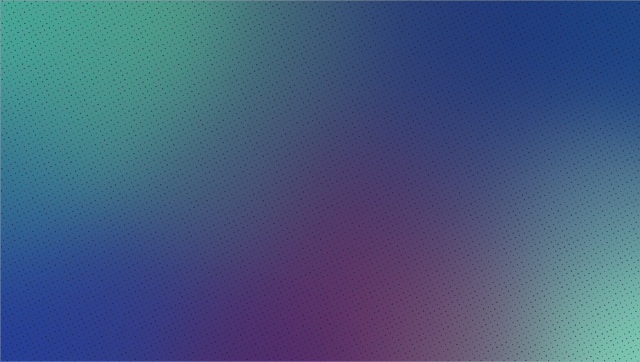
Reproduce this background procedurally as a WebGL 1 fragment shader.

```glsl
precision highp float;

uniform vec2 u_resolution;

const vec3 DOT_COLOR = vec3(0.05, 0.08, 0.20);
const vec3 EDGE_COLOR = vec3(0.62, 0.68, 0.74);
const float DOT_SPACING = 0.0138;
const float DOT_ANGLE = 0.46;

float hash(vec2 cell) {
  vec3 q = fract(vec3(cell.xyx) * 0.1031);
  q += dot(q, q.yzx + 33.33);
  return fract((q.x + q.y) * q.z);
}

mat2 rotation(float angle) {
  float c = cos(angle), s = sin(angle);
  return mat2(c, -s, s, c);
}

// Colour premultiplied by its Gaussian weight, with the weight in alpha
vec4 glow(vec2 uv, float aspect, vec2 center, vec3 color) {
  vec2 d = (uv - center) * vec2(aspect, 1.0);
  float weight = exp(-dot(d, d) / 0.068);
  return vec4(color, 1.0) * weight;
}

// Normalised blend of soft colour fields
vec3 meshGradient(vec2 uv, float aspect) {
  vec4 sum = vec4(0.0);
  // Green upper left
  sum += glow(uv, aspect, vec2(0.03, 0.93), vec3(0.28, 0.67, 0.60));
  sum += glow(uv, aspect, vec2(0.24, 0.92), vec3(0.31, 0.64, 0.54));
  sum += glow(uv, aspect, vec2(0.15, 0.70), vec3(0.28, 0.57, 0.55));
  // Teal to blue down the left side
  sum += glow(uv, aspect, vec2(0.00, 0.48), vec3(0.20, 0.44, 0.58));
  sum += glow(uv, aspect, vec2(0.00, 0.08), vec3(0.14, 0.24, 0.60));
  sum += glow(uv, aspect, vec2(0.18, 0.16), vec3(0.19, 0.24, 0.54));
  // Slate centre and navy upper right
  sum += glow(uv, aspect, vec2(0.34, 0.50), vec3(0.27, 0.35, 0.48));
  sum += glow(uv, aspect, vec2(0.46, 0.83), vec3(0.26, 0.39, 0.47));
  sum += glow(uv, aspect, vec2(0.66, 0.83), vec3(0.16, 0.24, 0.47));
  sum += glow(uv, aspect, vec2(0.80, 0.83), vec3(0.11, 0.22, 0.49));
  sum += glow(uv, aspect, vec2(1.00, 0.90), vec3(0.11, 0.27, 0.52));
  // Plum lower centre
  sum += glow(uv, aspect, vec2(0.41, 0.06), vec3(0.31, 0.17, 0.42));
  sum += glow(uv, aspect, vec2(0.57, 0.48), vec3(0.30, 0.21, 0.41));
  sum += glow(uv, aspect, vec2(0.60, 0.22), vec3(0.41, 0.19, 0.38));
  sum += glow(uv, aspect, vec2(0.73, 0.52), vec3(0.25, 0.29, 0.47));
  // Mint lower right
  sum += glow(uv, aspect, vec2(0.75, 0.13), vec3(0.44, 0.39, 0.48));
  sum += glow(uv, aspect, vec2(0.91, 0.42), vec3(0.34, 0.49, 0.57));
  sum += glow(uv, aspect, vec2(0.96, 0.08), vec3(0.49, 0.82, 0.71));
  return sum.rgb / sum.a;
}

// Tilted grid of slightly uneven dots
float halftone(vec2 p, float pixel) {
  vec2 grid = rotation(DOT_ANGLE) * p / DOT_SPACING;
  vec2 cell = floor(grid);
  vec2 jitter = vec2(hash(cell), hash(cell + 71.0)) - 0.5;
  float variation = hash(cell + 29.0);
  float radius = mix(0.0015, 0.0020, variation);
  float d = length(fract(grid) - 0.5 - 0.12 * jitter) * DOT_SPACING;
  float coverage = 1.0 - smoothstep(radius - 0.5 * pixel, radius + 0.5 * pixel, d);
  return coverage * mix(0.36, 0.54, variation * variation);
}

// Thin light rim on the left, top and bottom
float rim(vec2 p, float pixel) {
  float d = min(p.x, min(p.y, 1.0 - p.y));
  return 1.0 - smoothstep(0.0015 - 0.5 * pixel, 0.0015 + 0.5 * pixel, d);
}

void main() {
  vec2 uv = gl_FragCoord.xy / u_resolution;
  float aspect = u_resolution.x / u_resolution.y;
  float pixel = 1.0 / u_resolution.y;
  vec2 p = uv * vec2(aspect, 1.0);

  vec3 color = meshGradient(uv, aspect);
  color = mix(color, DOT_COLOR, halftone(p, pixel));
  color = mix(color, EDGE_COLOR, 0.6 * rim(p, pixel));
  gl_FragColor = vec4(color, 1.0);
}
```
